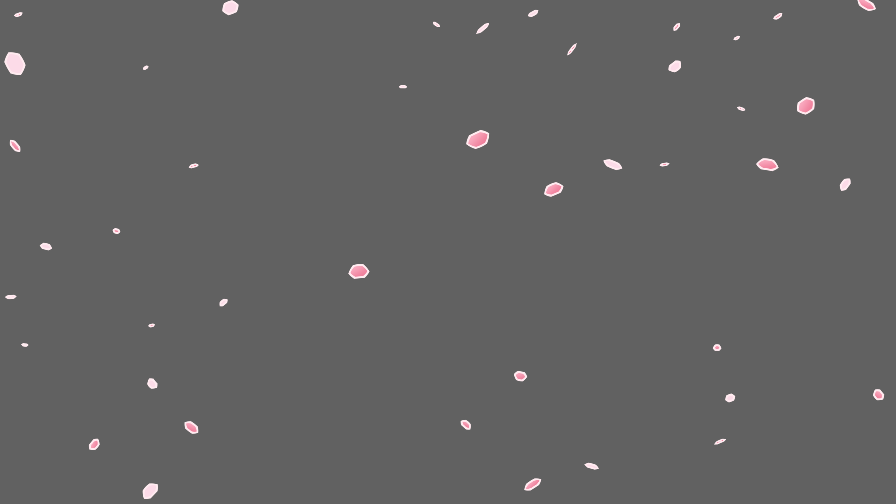
This pattern is drawn by a WebGL 1 fragment shader. Its source:

```glsl
precision highp float;
// Sparse pink petals drifting over flat grey, denser towards the top.
// Each grid cell may hold one petal: a bent, flattened, slightly hexagonal
// disc with a pale rim, placed, sized and turned by cell hashes.

uniform vec2 u_resolution;

const vec3 BACKGROUND = vec3(0.38);
const vec3 RIM = vec3(1.0, 0.92, 0.94);
const vec3 PALE = vec3(0.99, 0.86, 0.91);
const vec3 PINK_DEEP = vec3(0.94, 0.50, 0.61);
const vec3 PINK_LIGHT = vec3(0.98, 0.68, 0.76);

// Lengths are fractions of the canvas height.
const float CELLS = 8.0;
const float MIN_LENGTH = 0.006;
const float MAX_LENGTH = 0.025;
const float MIN_WIDTH = 0.0036;
const float RIM_WIDTH = 0.0042;
const float DENSITY_LOW = 0.26;
const float DENSITY_HIGH = 0.88;
const float PALE_SHARE = 0.35;
const float HEX_AMOUNT = 0.65;

vec2 hash2(vec2 cell, float salt) {
  vec2 p = cell + salt * vec2(17.3, 31.7);
  return fract(sin(vec2(dot(p, vec2(127.1, 311.7)),
                        dot(p, vec2(269.5, 183.3)))) * 43758.545);
}

mat2 rotation(float angle) {
  float c = cos(angle), s = sin(angle);
  return mat2(c, -s, s, c);
}

// Approximate signed distance to a flattened disc with hexagonal corners.
float petalDistance(vec2 p, vec2 radii) {
  vec2 q = p / radii;
  vec2 a = abs(q);
  float hexagon = max(a.y * 1.1, a.x * 0.95 + a.y * 0.55);
  float r = mix(length(q), hexagon, HEX_AMOUNT);
  return (r - 1.0) * length(q) / max(length(q / radii), 0.001);
}

// Blends the petal of one cell over the colour.
vec3 drawPetal(vec3 color, vec2 p, vec2 cell, float pixel) {
  vec2 place = hash2(cell, 1.0);
  vec2 size = hash2(cell, 2.0);
  vec2 turn = hash2(cell, 3.0);
  vec2 kind = hash2(cell, 4.0);

  float height = clamp((cell.y + 0.5) / CELLS, 0.0, 1.0);
  float density = mix(DENSITY_LOW, DENSITY_HIGH, height * height);
  if (kind.x > density) return color;

  float halfLength = mix(MIN_LENGTH, MAX_LENGTH, pow(size.x, 1.2));
  float halfWidth = max(MIN_WIDTH, halfLength * mix(0.22, 0.85, size.y));
  vec2 radii = vec2(halfLength, halfWidth);

  // Most petals lean gently upward to the right; some fall the other way.
  float angle = turn.x < 0.65 ? mix(-0.1, 1.0, turn.y) : mix(-1.2, 0.0, turn.y);
  vec2 local = rotation(angle) * (p - (cell + place) / CELLS);
  vec2 unit = local / radii;
  local.y += (kind.y - 0.5) * 0.5 * halfWidth * unit.x * unit.x;

  float d = petalDistance(local, radii);
  float shade = smoothstep(-0.7, 0.8, unit.y * 0.7 - unit.x * 0.4);
  vec3 inside = mix(PINK_DEEP, PINK_LIGHT, shade);
  if (fract(kind.y * 7.0) < PALE_SHARE) inside = PALE;

  float core = 1.0 - smoothstep(-0.5 * pixel, 0.5 * pixel, d + RIM_WIDTH);
  float cover = 1.0 - smoothstep(-0.5 * pixel, 0.5 * pixel, d);
  return mix(color, mix(RIM, inside, core), cover);
}

void main() {
  vec2 p = gl_FragCoord.xy / u_resolution.y;
  float pixel = 1.0 / u_resolution.y;
  vec2 home = floor(p * CELLS);

  vec3 color = BACKGROUND;
  for (int y = -1; y <= 1; y++) {
    for (int x = -1; x <= 1; x++) {
      vec2 cell = home + vec2(float(x), float(y));
      color = drawPetal(color, p, cell, pixel);
    }
  }
  gl_FragColor = vec4(color, 1.0);
}
```
